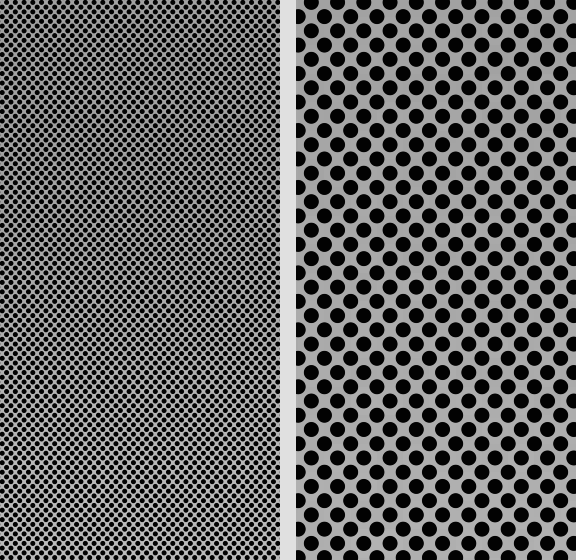
Left, the full canvas; right, a detail of the centre.
Reproduce this texture procedurally as a Shadertoy shader.

```glsl
// Perforated grey metal sheet: staggered round black holes under a soft vertical sheen.

const vec2  REPEATS      = vec2(32.0, 59.0);  // hole pairs across and down
const vec2  PHASE        = vec2(0.25, 0.25);  // lattice offset, in repeats
const float SHEET_HEIGHT = 2.0;               // height in canvas widths
const float HOLE_RADIUS  = 0.285;             // in horizontal repeats
const float EDGE_PIXELS  = 0.6;               // half width of the smoothed edge
const vec3  HOLE_COLOR   = vec3(0.008);
const vec3  METAL_TOP    = vec3(0.63);
const vec3  METAL_BOTTOM = vec3(0.73);
const float GRAIN        = 0.015;             // brightness variation between repeats

float hash(vec2 p) {
    return fract(sin(dot(p, vec2(127.1, 311.7))) * 43758.5453);
}

// Distance to the nearest hole centre of one rectangular lattice
float centreDistance(vec2 cell, vec2 pitch) {
    return length((fract(cell) - 0.5) * pitch);
}

void mainImage(out vec4 fragColor, in vec2 fragCoord) {
    vec2 uv = fragCoord / iResolution.xy;
    vec2 cell = uv * REPEATS + PHASE;
    vec2 pitch = vec2(1.0, SHEET_HEIGHT) / REPEATS;

    // Two interleaved lattices form the staggered rows
    float d = min(centreDistance(cell, pitch), centreDistance(cell + 0.5, pitch));
    d -= HOLE_RADIUS * pitch.x;

    // Sheet brightens downward, with faint variation
    vec3 metal = mix(METAL_BOTTOM, METAL_TOP, smoothstep(0.0, 0.8, uv.y));
    metal += GRAIN * (hash(floor(cell)) - 0.5);

    // Cut the holes with smooth edges
    float edge = EDGE_PIXELS / iResolution.x;
    vec3 color = mix(HOLE_COLOR, metal, smoothstep(-edge, edge, d));
    fragColor = vec4(color, 1.0);
}
```
